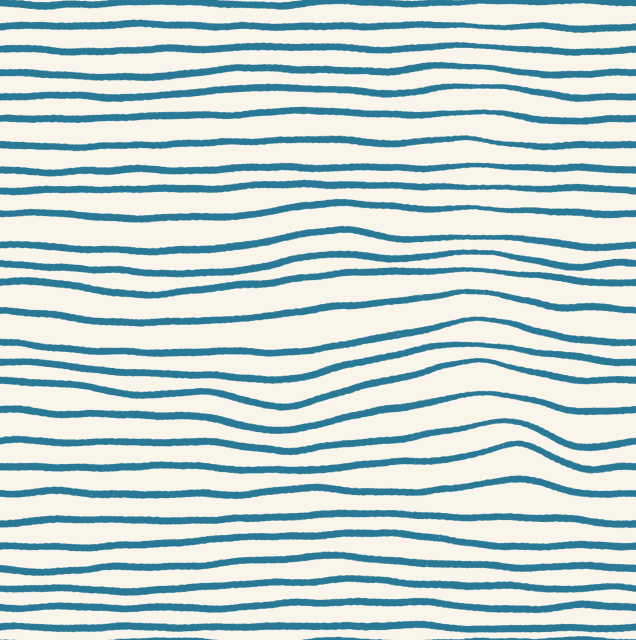
This pattern is drawn by a Shadertoy shader. Its source:

```glsl
// Twenty-seven hand-inked teal strands run across a cream ground.
// Each strand has an uneven rest level, bent by shared Gaussian swells and by
// its own gradient noise; finer noise roughens the edges and leaves dry specks.

const float ROWS = 27.0;
const float TAU = 6.2831853;
const vec3 CREAM = vec3(0.98, 0.96, 0.92);
const vec3 TEAL = vec3(0.16, 0.47, 0.59);

vec2 hashGradient(vec2 cell) {
    vec3 q = fract(cell.xyx * vec3(0.1031, 0.1030, 0.0973));
    q += dot(q, q.yzx + 33.33);
    float angle = TAU * fract((q.x + q.y) * q.z);
    return vec2(cos(angle), sin(angle));
}

float cornerWeight(vec2 cell, vec2 corner, vec2 f, vec2 period) {
    return dot(hashGradient(mod(cell + corner, period)), f - corner);
}

// Gradient noise that repeats after "period" cells
float gradientNoise(vec2 p, vec2 period) {
    vec2 cell = floor(p), f = fract(p);
    vec2 w = f * f * f * (f * (f * 6.0 - 15.0) + 10.0);
    float low = mix(cornerWeight(cell, vec2(0, 0), f, period),
                    cornerWeight(cell, vec2(1, 0), f, period), w.x);
    float high = mix(cornerWeight(cell, vec2(0, 1), f, period),
                     cornerWeight(cell, vec2(1, 1), f, period), w.x);
    return mix(low, high, w.y);
}

float bell(float x, float centre, float reach) {
    float d = (x - centre) / reach;
    return exp(-d * d);
}

// Smooth hill or hollow, wrapped across the side edges
float swell(vec2 p, vec2 centre, vec2 reach) {
    vec2 d = p - centre;
    d.x -= round(d.x);
    d /= reach;
    return exp(-dot(d, d));
}

// Level of a strand before bending, measured down from the top
float restLevel(float row) {
    float v = (row + 0.11) / ROWS;
    float sag = 0.035 * bell(v, 0.82, 0.15);
    float unevenness = 0.009 * cos(TAU * (row - 6.4) / 3.9) * bell(v, 0.45, 0.22);
    return v + sag + unevenness;
}

// Downward bend shared by neighbouring strands
float sharedBend(vec2 p) {
    float bend = 0.023 * swell(p, vec2(0.25, 0.52), vec2(0.17, 0.14));
    bend += 0.035 * swell(p, vec2(0.45, 0.61), vec2(0.09, 0.08));
    bend -= 0.029 * swell(p, vec2(0.75, 0.55), vec2(0.11, 0.18));
    bend -= 0.024 * swell(p, vec2(0.82, 0.73), vec2(0.06, 0.07));
    bend += 0.010 * swell(p, vec2(0.91, 0.70), vec2(0.06, 0.05));
    bend -= 0.022 * swell(p, vec2(0.53, 0.39), vec2(0.10, 0.09));
    bend -= 0.020 * swell(p, vec2(0.53, 0.87), vec2(0.20, 0.08));
    bend -= 0.016 * swell(p, vec2(0.45, 0.18), vec2(0.16, 0.07));
    bend -= 0.017 * swell(p, vec2(0.75, 0.16), vec2(0.10, 0.08));
    return bend;
}

float strandLevel(float u, float row) {
    float wrapped = mod(row, ROWS);
    float rest = restLevel(wrapped);
    float seed = wrapped * 13.37 + 0.5;
    float wobble = 0.010 * gradientNoise(vec2(u * 7.0, seed), vec2(7, 997))
                 + 0.004 * gradientNoise(vec2(u * 17.0, seed + 5.3), vec2(17, 997));
    return rest + sharedBend(vec2(u, rest)) + wobble + floor(row / ROWS);
}

// Half thickness of the stroke, thinner where the pen lifts
float strokeRadius(float u, float row, float v) {
    float lift = 0.36 * bell(u, 0.76, 0.07) * (1.0 - smoothstep(0.65, 0.8, v));
    float seed = mod(row, ROWS) * 7.71 + 0.3;
    float pressure = 0.16 * gradientNoise(vec2(u * 9.0, seed), vec2(9, 997));
    return 0.0054 * (1.0 - lift + pressure);
}

// Signed distance to the nearest stroke
float strandDistance(vec2 p) {
    const float STEP = 0.002;
    float nearest = 1.0;
    float middle = round(p.y * ROWS);
    for (int i = -4; i <= 4; i++) {
        float row = middle + float(i);
        float level = strandLevel(p.x, row);
        float slope = (strandLevel(p.x + STEP, row) - level) / STEP;
        float d = abs(p.y - level) * inversesqrt(1.0 + slope * slope);
        nearest = min(nearest, d - strokeRadius(p.x, row, p.y));
    }
    return nearest;
}

void mainImage(out vec4 fragColor, in vec2 fragCoord) {
    vec2 p = fragCoord / iResolution.xy;
    p.y = 1.0 - p.y;
    float pixel = 1.0 / min(iResolution.x, iResolution.y);

    // Ragged ink edge
    float grain = gradientNoise(p * 160.0, vec2(160.0));
    float d = strandDistance(p) + 0.0011 * grain;
    float ink = 1.0 - smoothstep(-0.8 * pixel, 0.8 * pixel, d);

    // Sparse dry specks, more frequent where the stroke thins
    float speck = gradientNoise(p * 230.0 + 0.37, vec2(230.0));
    float dryness = 0.09 * bell(p.x, 0.66, 0.12);
    ink *= 1.0 - 0.5 * smoothstep(0.58, 0.70, speck + dryness);

    fragColor = vec4(mix(CREAM, TEAL, ink), 1.0);
}
```
